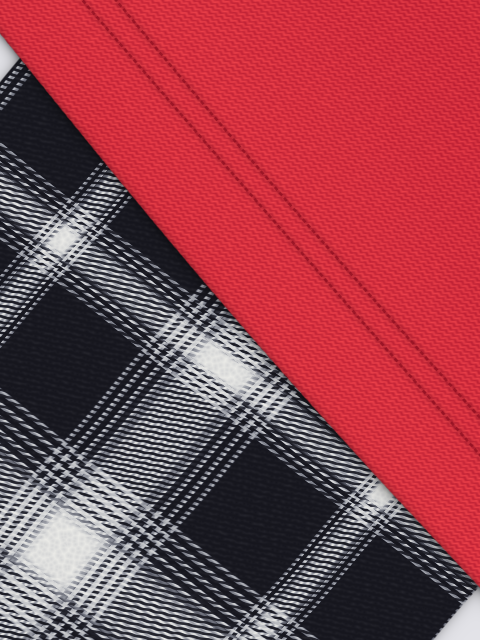
Give the GLSL for this texture, as a Shadertoy shader.

```glsl
const float TAU = 6.2831853;
const float CANVAS_HEIGHT = 7.68;
const float CANVAS_WIDTH = 5.76;

float wave(float x, float pitch) {
    return 0.5 + 0.5 * cos(TAU * x / pitch);
}

float falloff(float inner, float outer, float x) {
    return 1.0 - smoothstep(inner, outer, x);
}

float centeredRepeat(float x, float period) {
    return x - period * round(x / period);
}

vec2 hash2(vec2 cell) {
    vec2 h = vec2(dot(cell, vec2(127.1, 311.7)), dot(cell, vec2(269.5, 183.3)));
    return fract(sin(h) * 43758.5);
}

// Distance to the nearest scattered cell center
float cellNoise(vec2 p) {
    vec2 base = floor(p);
    float nearest = 2.0;
    for (int j = -1; j <= 1; j++) {
        for (int i = -1; i <= 1; i++) {
            vec2 cell = base + vec2(i, j);
            nearest = min(nearest, length(cell + hash2(cell) - p));
        }
    }
    return nearest;
}

// Signed distance to a gently bowed slanted line, positive below it
float slantDistance(vec2 p, float startX, float slope, float bow) {
    float lineY = slope * (p.x - startX) + bow * sin(0.5 * TAU * p.x / CANVAS_WIDTH);
    return (p.y - lineY) * inversesqrt(1.0 + slope * slope);
}

// Solid core of white yarn with separate threads out to its reach
float yarnBand(float x, float core, float reach, float pitch) {
    x = abs(x);
    float solid = falloff(core * 0.6, core * 1.4, x);
    float threads = smoothstep(0.3, 0.8, wave(x - reach + 0.03, pitch));
    float fringe = threads * falloff(reach - 0.03, reach + 0.03, x);
    return max(solid, fringe * mix(1.0, 0.8, x / reach));
}

vec3 plaid(vec2 uv, float grain) {
    float warp = max(yarnBand(centeredRepeat(uv.x, 4.9), 0.40, 0.86, 0.13),
                     yarnBand(centeredRepeat(uv.x - 2.45, 4.9), 0.13, 0.29, 0.085));
    float weft = max(yarnBand(centeredRepeat(uv.y - 2.93, 5.86), 0.44, 1.06, 0.13),
                     yarnBand(centeredRepeat(uv.y, 5.86), 0.17, 0.46, 0.09));

    // Twill decides which yarn lies on top
    float twill = wave(dot(uv, vec2(0.45, 0.89)) + 0.004 * sin(uv.x * 41.0), 0.066);
    float warpOnTop = mix(0.04, 0.94, smoothstep(0.15, 0.85, twill));

    // Single yarns show as ridges except where both sets are white
    float solid = warp * weft;
    float warpRidge = mix(0.68 + 0.42 * wave(uv.x, 0.065), 1.0, solid);
    float weftRidge = mix(0.68 + 0.42 * wave(uv.y, 0.065), 1.0, solid);
    float white = mix(weft * weftRidge, warp * warpRidge, warpOnTop);
    white = min(white, 1.0) * (0.93 + 0.1 * grain);

    vec3 dark = vec3(0.085, 0.085, 0.115) + 0.055 * twill * grain;
    vec3 color = mix(dark, vec3(0.90, 0.90, 0.89), white);
    return color + vec3(-0.01, 0.0, 0.03) * 4.0 * white * (1.0 - white);
}

// Courses bent into small loops along each row
vec3 knit(vec2 p, float along, float grain) {
    float course = dot(p, vec2(-0.42, 0.91)) + 0.010 * sin(TAU * along / 0.078);
    float loops = wave(course, 0.056) * (0.75 + 0.25 * wave(along, 0.078));
    float lift = 0.36 + 0.62 * loops + 0.24 * (grain - 0.45);
    lift += 0.07 * sin(p.x * 0.9 - p.y * 0.5);
    return mix(vec3(0.69, 0.09, 0.18), vec3(0.90, 0.235, 0.275), clamp(lift, 0.0, 1.1));
}

// Dashed thread sunk into a soft groove
vec3 sewSeam(vec3 cloth, float dist, float along) {
    float dash = smoothstep(0.15, 0.6, wave(along, 0.085));
    float thread = falloff(0.006, 0.025, abs(dist)) * (0.2 + 0.8 * dash);
    float groove = exp(-dist * dist / 0.003);
    return mix(cloth * (1.0 - 0.08 * groove), vec3(0.55, 0.05, 0.12), 0.75 * thread);
}

void mainImage(out vec4 fragColor, in vec2 fragCoord) {
    // Canvas units, measured downward from the top left
    float pixel = CANVAS_HEIGHT / iResolution.y;
    vec2 p = vec2(fragCoord.x, iResolution.y - fragCoord.y) * pixel;
    float grain = cellNoise(p * 17.0);

    // Plaid axes meet at the central crossing
    mat2 threadAxes = mat2(0.785, 0.62, -0.66, 0.752);
    vec2 uv = inverse(threadAxes) * (p - vec2(2.68, 4.40));
    uv += 0.012 * vec2(sin(uv.y * 3.1), sin(uv.x * 2.7));

    // Pale backdrop beyond the two plaid edges
    float plaidEdge = max(-4.27 - uv.x, uv.x - 4.06);
    vec3 backdrop = vec3(0.89, 0.89, 0.91) * (1.0 - 0.2 * exp(-max(plaidEdge, 0.0) / 0.06));
    vec3 color = mix(plaid(uv, grain), backdrop, smoothstep(-pixel, pixel, plaidEdge));

    // Shadow beneath the red hem
    float hem = slantDistance(p, -0.346, 1.155, 0.16);
    color *= 1.0 - 0.45 * exp(-max(hem, 0.0) / 0.06);

    // Red knit with twin seams and a rounded fold
    float along = dot(p, vec2(0.655, 0.755));
    vec3 red = knit(p, along, grain);
    red = sewSeam(red, slantDistance(p, 1.0, 1.147, 0.03), along);
    red = sewSeam(red, slantDistance(p, 1.45, 1.163, 0.10), along + 0.03);
    red *= 1.0 - 0.25 * exp(min(hem, 0.0) / 0.04);
    float fuzzyHem = hem + 0.006 * (grain - 0.5);
    color = mix(color, red, falloff(-pixel, pixel, fuzzyHem));

    fragColor = vec4(clamp(color, 0.0, 1.0), 1.0);
}
```
